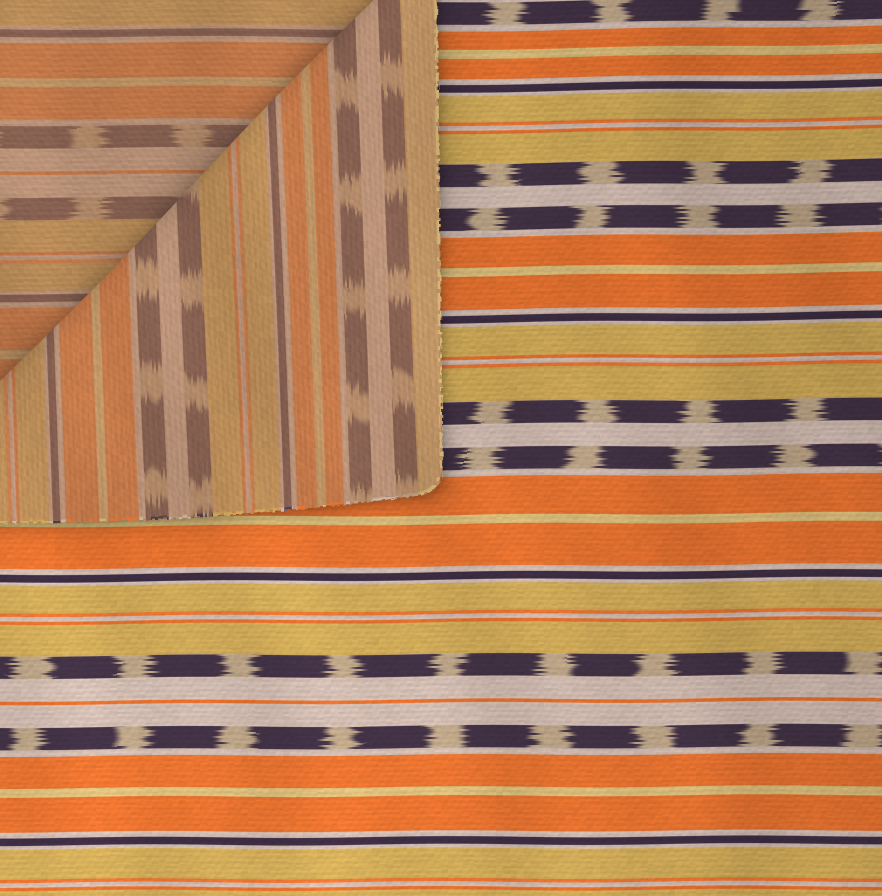
Write a Shadertoy shader that draws this texture.

```glsl
// Striped ikat cloth with one corner folded over to show its muted reverse.
// One stripe function lays out five repeats of differing heights; the face, the
// flap and the turned-back layer each sample it with their own coordinates.

// Lengths are in hundredths of the canvas height, with y pointing down.
const vec3 ORANGE = vec3(0.87, 0.43, 0.18);
const vec3 YELLOW = vec3(0.78, 0.64, 0.33);
const vec3 CREAM  = vec3(0.82, 0.71, 0.46);
const vec3 WHITE  = vec3(0.78, 0.70, 0.66);
const vec3 BEIGE  = vec3(0.71, 0.62, 0.51);
const vec3 NAVY   = vec3(0.23, 0.17, 0.25);
const vec3 TAN    = vec3(0.69, 0.49, 0.35);

// Heights per repeat: orange band, yellow band, gap between the dash rows
const vec3 HEIGHTS[5] = vec3[5](vec3(8.1, 8.1, 2.6), vec3(5.3, 7.6, 2.4),
    vec3(8.1, 8.4, 2.6), vec3(10.0, 7.9, 5.5), vec3(8.5, 8.6, 2.6));
// Dash centre along the upper and lower row of each repeat
const vec2 CENTRES[5] = vec2[5](vec2(61.0, 62.5), vec2(61.3, 60.2),
    vec2(60.7, 59.5), vec2(55.9, 55.6), vec2(56.0, 56.0));
const float FIRST_TOP = -22.95;
const float DASH_PERIOD = 11.65;
const float DASH_HEIGHT = 2.5;

float hash(vec2 p) {
    p = fract(p * vec2(0.1031, 0.1137));
    p += dot(p, p.yx + 33.33);
    return fract((p.x + p.y) * p.x * 37.0);
}

// Soft interval from a to b
float band(float x, float a, float b, float blur) {
    return smoothstep(a - blur, a + blur, x) * (1.0 - smoothstep(b - blur, b + blur, x));
}

float line(float x, float centre, float halfWidth, float blur) {
    return band(x, centre - halfWidth, centre + halfWidth, blur);
}

// Row of dashes whose ends feather thread by thread
vec3 ikatRow(float along, float across, float centre, float seed) {
    float s = along - centre + 0.5 * DASH_PERIOD;
    float cell = floor(s / DASH_PERIOD);
    float x = s - (cell + 0.5) * DASH_PERIOD;
    float side = step(0.0, x);
    float thread = floor(across * 4.5);
    float reach = 4.0 + 0.5 * (hash(vec2(cell, seed)) - 0.5)
                + 1.5 * (hash(vec2(thread + 20.0 * side, cell + 7.0 * seed)) - 0.5);
    float ink = 1.0 - smoothstep(-0.55, 0.75, abs(x) - reach);
    return mix(BEIGE, NAVY, 0.96 * ink);
}

// Stripes: q.x runs along them, q.y across
vec3 stripes(vec2 q, float blur) {
    vec3 col = WHITE;
    float top = FIRST_TOP;
    for (int i = 0; i < 5; i++) {
        vec3 h = HEIGHTS[i];
        float y = q.y - top;
        float seed = float(i) * 2.0 + 1.0;
        float yellowTop = h.x + 1.9;
        float rowA = yellowTop + h.y;
        float rowB = rowA + DASH_HEIGHT + h.z;
        float pair = yellowTop + 0.47 * h.y;

        col = mix(col, ORANGE, band(y, 0.0, h.x, blur));
        col = mix(col, CREAM, line(y, 0.48 * h.x, 0.5, blur));
        col = mix(col, NAVY, band(y, h.x + 0.65, h.x + 1.5, blur));
        col = mix(col, YELLOW, band(y, yellowTop, rowA, blur));
        col = mix(col, WHITE, line(y, pair, 0.4, blur));
        col = mix(col, ORANGE, line(abs(y - pair), 0.45, 0.19, blur));
        col = mix(col, ikatRow(q.x, y - rowA, CENTRES[i].x, seed),
                  band(y, rowA, rowA + DASH_HEIGHT, blur));
        col = mix(col, ikatRow(q.x, y - rowB, CENTRES[i].y, seed + 1.0),
                  band(y, rowB, rowB + DASH_HEIGHT, blur));
        // The wide gap carries one extra fine line
        col = mix(col, ORANGE, step(4.0, h.z) * line(y, rowB - 0.5 * h.z, 0.2, blur));
        top = top + rowB + DASH_HEIGHT + 0.75;
    }
    return col;
}

// Ribs, twill and uneven threads
float weave(vec2 q) {
    float ribs = sin(q.y * 10.5) + 0.6 * sin(q.x * 7.0 + q.y * 5.0);
    float yarn = hash(floor(q * vec2(1.3, 4.5)) + 80.0) - 0.5;
    return 1.0 + 0.022 * ribs + 0.06 * yarn;
}

// Broad creases from layered sines
float creases(vec2 p) {
    float a = sin(p.x * 0.21 + sin(p.y * 0.13) * 1.3);
    float b = sin(p.x * 0.47 - p.y * 0.09 + 2.0 * sin(p.y * 0.06));
    return 1.0 + 0.020 * a + 0.018 * b;
}

vec3 reverseSide(vec3 face) { return mix(face, TAN, 0.62); }

float smoothMax(float a, float b, float k) {
    float h = max(k - abs(a - b), 0.0) / k;
    return max(a, b) + 0.25 * h * h * k;
}

void mainImage(out vec4 fragColor, in vec2 fragCoord) {
    vec2 p = 100.0 * vec2(fragCoord.x, iResolution.y - fragCoord.y) / iResolution.y;
    float blur = max(75.0 / iResolution.y, 0.06);

    // Face, slightly tilted towards the upper right
    float wave = 0.09 * sin(p.x * 0.19 + p.y * 0.05);
    vec2 faceQ = vec2(p.x, p.y + 0.014 * (p.x - 50.0) * (1.0 - p.y / 110.0) + wave);
    vec3 face = stripes(faceQ, blur) * weave(faceQ);
    face *= 1.06 - 0.0021 * max(p.x - 45.0, 0.0) - 0.0007 * (100.0 - p.y);

    // Turned-back layer and flap, both showing the reverse
    vec2 backQ = vec2(p.x + 5.0, 97.5 - p.y + wave);
    vec3 back = reverseSide(stripes(backQ, blur)) * weave(backQ) * 0.98;
    vec2 flapQ = vec2(p.y, 42.0 - p.x - 0.04 * (57.3 - p.y) + wave);
    vec3 flapFace = mix(stripes(flapQ, blur), CREAM, 1.0 - smoothstep(-5.1, -4.9, flapQ.y));
    vec3 flap = reverseSide(flapFace) * weave(flapQ);

    // Flap outline: diagonal fold, then selvedge and hem with a round corner
    float fold = (p.x + 0.98 * p.y - 41.7 + 0.3 * sin(p.y * 0.15)) / 1.4;
    float fray = 0.25 * (hash(floor(p * 3.0) + 5.0) - 0.5);
    float edge = smoothMax(p.x - 48.8 - 0.012 * p.y,
                           p.y - 58.4 + 0.0014 * p.x * p.x, 3.0);
    float loose = step(0.45, hash(floor(p * 2.2) + 31.0));
    flap = mix(flap, flapFace * 1.05, 0.8 * loose * smoothstep(-0.5, -0.2, edge));
    flap *= 1.0 - 0.10 * exp(-max(fold, 0.0) * 0.9);
    back *= 1.0 - 0.22 * exp(-max(-fold, 0.0) * 0.7);
    face *= 1.0 - 0.28 * exp(-max(edge, 0.0) * 1.1);

    vec3 col = mix(flap, face, smoothstep(-blur, blur, edge + fray));
    col = mix(back, col, smoothstep(-blur, blur, fold));
    fragColor = vec4(clamp(col * creases(p), 0.0, 1.0), 1.0);
}
```
